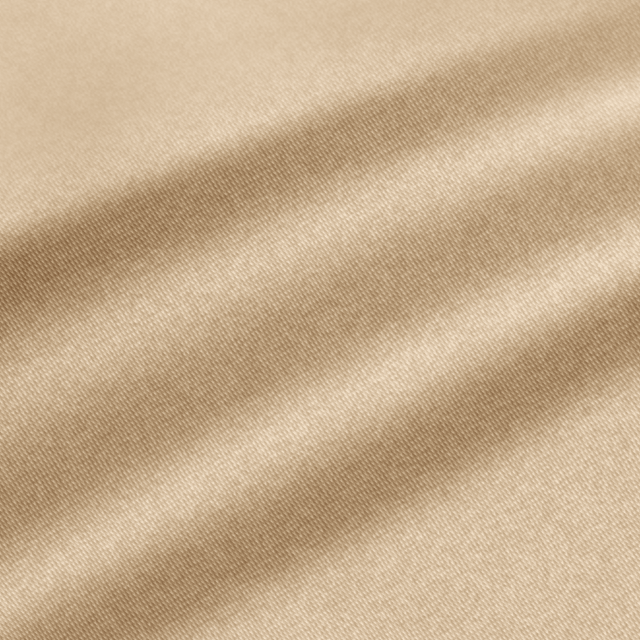
Give the GLSL for this texture, as a three.js fragment shader.

```glsl
// Soft beige knit cloth lying in three diagonal folds.
// Curved ridge and valley lines are blended into a light level, which is
// then covered with slanted stitches, yarn noise and a soft-focus far edge.

varying vec2 vUv;

const vec3 SHADOW_COLOR = vec3(0.560, 0.430, 0.295);
const vec3 LIGHT_COLOR = vec3(0.912, 0.836, 0.738);
const vec3 MIDTONE_DIP = vec3(0.0, 0.02, 0.09);   // warmer midtones

// Fold lines as depth from the top: start, slope, bend.
const vec3 CREST_1 = vec3(0.335, -0.385, 0.01);
const vec3 SHADE_1 = vec3(0.435, -0.450, 0.06);
const vec3 LIGHT_1 = vec3(0.625, -0.600, 0.125);
const vec3 SHADE_2 = vec3(0.795, -0.600, 0.065);
const vec3 LIGHT_2 = vec3(0.945, -0.650, 0.095);
const vec3 SHADE_3 = vec3(1.070, -0.500, -0.07);
const vec3 LIGHT_3 = vec3(1.180, -0.450, -0.105);
const vec3 HOLD = vec3(0.022, 0.0, 0.0);          // half width of a full shade

const float KNIT_ANGLE = 0.50;
const float KNIT_LEAN = 0.12;
const vec2 STITCHES = vec2(160.0, 118.0);
const float STITCH_DEPTH = 0.20;
const float FUZZ_DEPTH = 0.34;
const float TAU = 6.2831853;

float hash(vec2 p) {
  vec3 q = fract(vec3(p.xyx) * 0.1031);
  q += dot(q, q.yzx + 33.33);
  return fract((q.x + q.y) * q.z);
}

float noise(vec2 p) {
  vec2 cell = floor(p);
  vec2 f = fract(p);
  f = f * f * (3.0 - 2.0 * f);
  return mix(mix(hash(cell), hash(cell + vec2(1.0, 0.0)), f.x),
             mix(hash(cell + vec2(0.0, 1.0)), hash(cell + 1.0), f.x), f.y);
}

float lineDepth(vec3 line, float x) {
  return line.x + x * (line.y + x * line.z);
}

// Moves the light level to a new one between two fold lines.
float blendFold(float level, vec2 p, vec3 from, vec3 to, float left, float right) {
  float t = smoothstep(lineDepth(from, p.x), lineDepth(to, p.x), p.y);
  return mix(level, mix(left, right, p.x), t);
}

float foldLight(vec2 p) {
  // Flat cloth behind the folds, with broad soft dents
  vec2 dent = p - vec2(0.10, 0.20);
  float level = 0.87 - 0.13 * exp(-dot(dent, dent) * 45.0);
  level -= 0.07 * exp(-pow((p.y - 0.10 + 0.12 * p.x) * 16.0, 2.0)) * smoothstep(0.2, 0.6, p.x);
  level += 0.06 * (noise(p * vec2(5.0, 9.0)) - 0.5);

  level = blendFold(level, p, CREST_1, SHADE_1 - 0.5 * HOLD, 0.14, 0.60);
  level = blendFold(level, p, SHADE_1 + HOLD, LIGHT_1, 0.72, 0.97);
  level = blendFold(level, p, LIGHT_1, SHADE_2 - HOLD, 0.33, 0.52);
  level = blendFold(level, p, SHADE_2 + HOLD, LIGHT_2, 0.82, 0.95);
  level = blendFold(level, p, LIGHT_2, SHADE_3 - HOLD, 0.29, 0.30);
  return blendFold(level, p, SHADE_3 + 0.5 * HOLD, LIGHT_3, 0.79, 0.81);
}

// Fine ribs run down across the folds; loops break them into short dashes.
float stitches(vec2 p, float level) {
  float c = cos(KNIT_ANGLE);
  float s = sin(KNIT_ANGLE);
  vec2 q = vec2(c * p.x + s * p.y, c * p.y - s * p.x);
  q += 0.006 * vec2(noise(p * 9.0), noise(p * 9.0 + 40.0));
  q.y += 0.012 * level;
  vec2 phase = q * STITCHES * TAU;
  float rib = phase.x + KNIT_LEAN * phase.y;
  float loops = sin(phase.y + 1.2 * sin(rib));
  return sin(rib + 0.5 * loops) * (0.85 + 0.25 * loops) + 0.35 * loops;
}

void main() {
  vec2 p = vec2(vUv.x, 1.0 - vUv.y);
  float level = foldLight(p);

  // Focus falls off behind the first crest and toward the far corner
  float behind = p.y - lineDepth(CREST_1, p.x);
  float focus = mix(0.12, 1.0, smoothstep(-0.12, 0.10, behind));
  focus *= mix(1.0, 0.45, smoothstep(0.55, 1.0, p.x) * smoothstep(0.45, 0.05, p.y));

  // Stitch relief is strongest on the shaded slopes
  float relief = STITCH_DEPTH * mix(1.2, 0.65, level);
  float fuzz = noise(p * 330.0) * 0.6 + noise(p * 130.0 + 17.0) * 0.4 - 0.5;
  float mottling = noise(p * vec2(24.0, 32.0) + 8.0) - 0.5;
  level += focus * relief * stitches(vUv, level);
  level += FUZZ_DEPTH * mix(0.3, 1.0, focus) * fuzz + 0.035 * mottling;

  float t = clamp(level, -0.15, 1.1);
  vec3 color = mix(SHADOW_COLOR, LIGHT_COLOR, t);
  color -= MIDTONE_DIP * max(t * (1.0 - t), 0.0);
  gl_FragColor = vec4(color, 1.0);
}
```
